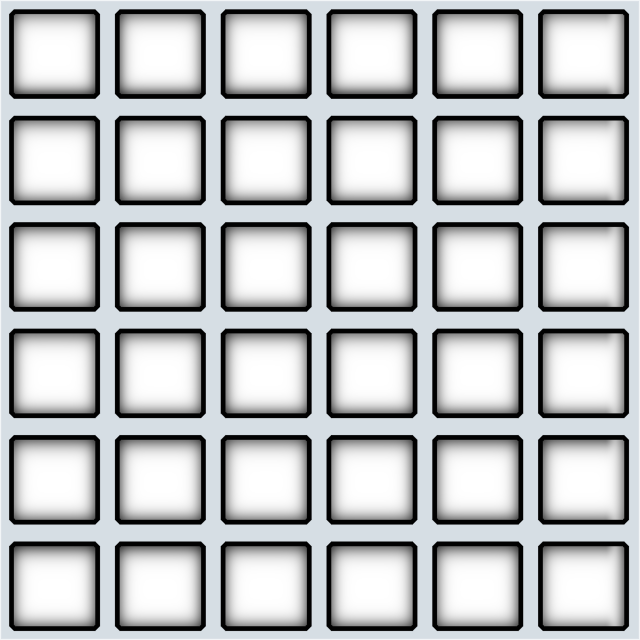
This pattern is drawn by a WebGL 1 fragment shader. Its source:

```glsl
precision highp float;
// Six by six grid of black-framed white tiles with soft inner shading on pale blue-grey.

uniform vec2 u_resolution;

const float TILES = 6.0;
const vec2 FIRST_CENTER = vec2(0.0853, 0.0840);
const vec2 PITCH = vec2(0.1653, 0.1663);
const vec2 HALF_SIZE = vec2(0.0710, 0.0699);
const float FRAME_WIDTH = 0.0074;
const float OUTER_CHAMFER = 0.0075;
const float INNER_CHAMFER = 0.0025;
const float EDGE_SOFTNESS = 0.0010;
const float RIM_WIDTH = 0.0018;
const float SIDE_REACH = 0.0105;
const float TOP_REACH = 0.0140;
const float BOTTOM_REACH = 0.0120;
const float VARIATION = 0.10;

const vec3 GROUND = vec3(0.84, 0.87, 0.895);
const vec3 RIM = vec3(0.95, 0.96, 0.97);
const vec3 FRAME = vec3(0.005);
const vec3 FACE = vec3(1.0);

float hash(vec2 p) {
  return fract(sin(dot(p, vec2(127.1, 311.7))) * 43758.5453);
}

// Signed distance to a box whose corners are cut at 45 degrees.
float chamferBox(vec2 p, vec2 halfSize, float chamfer) {
  vec2 q = abs(p) - halfSize;
  return max(max(q.x, q.y), (q.x + q.y + chamfer) * 0.7071);
}

float coverage(float dist, float softness) {
  return 1.0 - smoothstep(-softness, softness, dist);
}

// Darkness that fades with distance from one side.
float falloff(float dist, float reach) {
  return exp(-pow(max(dist, 0.0) / reach, 1.35));
}

// Brightness of the tile face, from the shading of its four sides.
float faceLight(vec2 p, vec2 halfSize, vec2 id) {
  float row = TILES - 1.0 - id.y;
  float lastColumn = step(TILES - 1.5, id.x);
  float topRow = 1.0 - step(0.5, row);
  vec2 low = p + halfSize;
  vec2 high = halfSize - p;

  float jitterTop = (hash(id + 3.1) - 0.5) * VARIATION;
  float jitterBottom = (hash(id + 7.7) - 0.5) * VARIATION;
  float jitterSide = (hash(id + 12.3) - 0.5) * VARIATION;

  float left = (0.42 + jitterSide) * falloff(low.x, SIDE_REACH);
  float right = (0.42 - jitterSide + 0.06 * lastColumn) * falloff(high.x, SIDE_REACH);
  float top = (0.40 + 0.03 * row + jitterTop) * falloff(high.y, TOP_REACH);
  float bottom = (0.45 + 0.12 * topRow + jitterBottom) * falloff(low.y, BOTTOM_REACH);

  // Shading breaks off near the right corners of the last column.
  float worn = 1.0 - 0.65 * lastColumn * (1.0 - smoothstep(0.012, 0.030, high.x));
  return (1.0 - left) * (1.0 - right) * (1.0 - top * worn) * (1.0 - bottom * worn);
}

void main() {
  vec2 uv = gl_FragCoord.xy / u_resolution;
  float softness = max(EDGE_SOFTNESS, 0.7 / min(u_resolution.x, u_resolution.y));

  // Nearest tile and position relative to its center
  vec2 id = clamp(floor((uv - FIRST_CENTER) / PITCH + 0.5), 0.0, TILES - 1.0);
  vec2 p = uv - FIRST_CENTER - id * PITCH;
  vec2 innerHalf = HALF_SIZE - FRAME_WIDTH;

  // Ground with a pale rim
  vec2 border = min(uv, 1.0 - uv);
  float rim = coverage(min(border.x, border.y) - RIM_WIDTH, softness);
  vec3 color = mix(GROUND, RIM, rim);

  // Frame, then shaded face
  float outer = chamferBox(p, HALF_SIZE, OUTER_CHAMFER);
  float inner = chamferBox(p, innerHalf, INNER_CHAMFER);
  color = mix(color, FRAME, coverage(outer, softness));
  color = mix(color, FACE * faceLight(p, innerHalf, id), coverage(inner, softness));

  gl_FragColor = vec4(color, 1.0);
}
```
